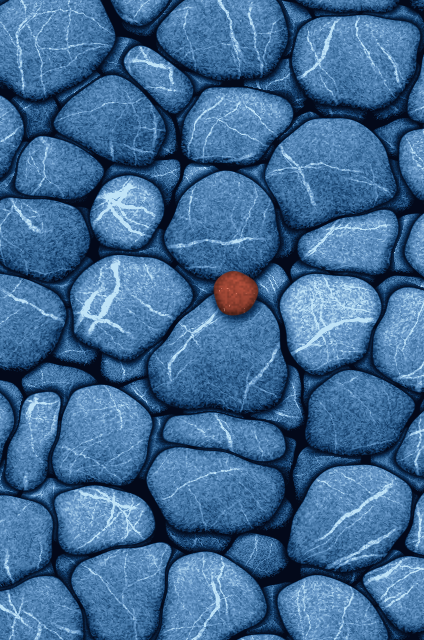
Write a Shadertoy shader that draws this texture.

```glsl
vec3 hash3(vec2 p) {
    vec3 q = fract(p.xyx * vec3(.1031, .1030, .0973));
    q += dot(q, q.yxz + 33.33);
    return fract((q.xxy + q.yzz) * q.zyx);
}

float grain(vec2 p) {
    vec2 i = floor(p), f = fract(p);
    f = f * f * (3. - 2. * f);
    return mix(mix(hash3(i).x, hash3(i + vec2(1, 0)).x, f.x),
               mix(hash3(i + vec2(0, 1)).x, hash3(i + 1.).x, f.x), f.y);
}

mat2 rotate(float a) {
    return mat2(cos(a), sin(a), -sin(a), cos(a));
}

// Jittered stone centre in xy, size weight in z
vec3 site(vec2 id, float seed) {
    vec3 h = hash3(id + seed);
    return vec3(id + .5 + (h.xy - .5) * .75, .4 * h.z);
}

// Wavering quartz lines, roughly parallel with a few crossing
float veins(vec2 q, vec2 key) {
    float total = 0.;
    float spin = 6.28 * hash3(key + 7.).x;
    for (int i = 0; i < 9; i++) {
        vec3 r = hash3(key * 7. + float(i) * vec2(13, 29));
        vec2 s = rotate(spin + (r.x - .5) * .9 + (i > 5 ? 1.3 : 0.)) * q;
        float bend = .022 * sin(s.x * 7. + r.y * 40.) + .008 * sin(s.x * 19. + r.z * 50.)
                   + .004 * sin(s.x * 53. + r.x * 60.) + s.x * s.x * (r.x - .5) * 1.1;
        float width = mix(.002, .034, pow(r.y, 6.)) * (.7 + .3 * sin(s.x * 13. + r.z * 20.));
        float away = abs(s.y - (r.z - .5) * .95 - bend);
        float strength = mix(.35, 1., r.y) * smoothstep(-.8, .2, sin(s.x * 4. + r.x * 30.));
        total = max(total, strength * (1. - smoothstep(width * .6, width + .012, away)));
    }
    return total;
}

// Rounded weighted Voronoi stones: x = depth inside the outline, y = tone
vec2 stones(vec2 p, float size, float seed) {
    p = p * vec2(1, 1.15) / size;
    p += .03 * sin(p.yx * 5.3 + seed) + .012 * sin(p.yx * 13.7 + p * 4.);

    vec2 cell = floor(p), id = cell;
    vec3 centre = vec3(0);
    float best = 1e5;
    for (int y = -2; y <= 2; y++)
    for (int x = -2; x <= 2; x++) {
        vec2 other = cell + vec2(x, y);
        vec3 s = site(other, seed);
        float power = dot(p - s.xy, p - s.xy) - s.z;
        if (power < best) { best = power; id = other; centre = s; }
    }

    // Smooth minimum of an ellipse and the borders to the neighbours
    vec3 h = hash3(id + seed + 51.);
    vec2 q = p - centre.xy;
    vec2 radii = vec2(mix(.76, .95, h.x), mix(.6, .74, h.y));
    float oval = (1. - length(rotate((h.z - .5) * 2.2) * q / radii)) * radii.y;
    float sum = exp(-13. * oval);
    for (int y = -2; y <= 2; y++)
    for (int x = -2; x <= 2; x++) {
        if (x == 0 && y == 0) continue;
        vec3 s = site(id + vec2(x, y), seed);
        float power = dot(p - s.xy, p - s.xy) - s.z;
        sum += exp(-13. * (power - best) / (2. * length(s.xy - centre.xy)));
    }
    float depth = -log(sum) / 13. - .006;

    // Dome lit from above, with mottling, speckle and veins
    float dome = smoothstep(-.02, .12, depth);
    float tone = mix(1.2, mix(2.05, 3.1, h.z), dome);
    tone += q.y * mix(2., 1., dome) - q.x * .2;
    tone += (grain(p * 4.) - .5) * .4 + (grain(p * 13.) - .5) * .3;
    tone += (grain(p * 52.) - .5) * .9 + (grain(p * 87.) - .5) * 1.;
    vec2 frayed = q + .012 * (grain(p * 31.) - .5);
    tone += veins(frayed, id + seed) * mix(.8, 1.6, dome);
    return vec2(depth, tone);
}

// Blue ramp from shadow to quartz
vec3 blues(float t) {
    vec3 c = mix(vec3(.01, .035, .10), vec3(.06, .22, .39), clamp(t, 0., 1.));
    c = mix(c, vec3(.23, .43, .62), clamp(t - 1., 0., 1.));
    c = mix(c, vec3(.41, .60, .79), clamp(t - 2., 0., 1.));
    return mix(c, vec3(.75, .89, .97), clamp(t - 3., 0., 1.));
}

void mainImage(out vec4 fragColor, in vec2 fragCoord) {
    vec2 p = fragCoord / iResolution.x;
    vec2 upper = stones(p + 3., .245, 17.);
    vec2 lower = stones(p + 5., .15, 83.);

    // Small stones sunk in the shade between the large ones
    float under = (lower.y - .55) * smoothstep(0., .025, lower.x);
    under *= smoothstep(.02, -.09, upper.x);
    float tone = mix(under, upper.y, smoothstep(0., .016, upper.x));

    // One red pebble and its contact shadow
    vec2 r = p - vec2(.555, .818);
    float angle = atan(r.y, r.x);
    float rim = length(r) - .052 - .002 * sin(angle * 3. + 1.) - .001 * sin(angle * 5.);
    float shadow = smoothstep(-.012, .022, length(r + vec2(-.004, .01)) - .052);
    vec3 color = blues(tone * mix(.25, 1., shadow));

    float light = .7 + .4 * smoothstep(0., .02, -rim) + r.y * 3.;
    light += (grain(p * 210.) - .5) * .3;
    vec3 red = vec3(.54, .24, .18) * light;
    red += vec3(.25, .22, .2) * smoothstep(.86, .97, grain(p * 170.));
    color = mix(color, red, smoothstep(.002, -.002, rim));
    fragColor = vec4(color, 1);
}
```
